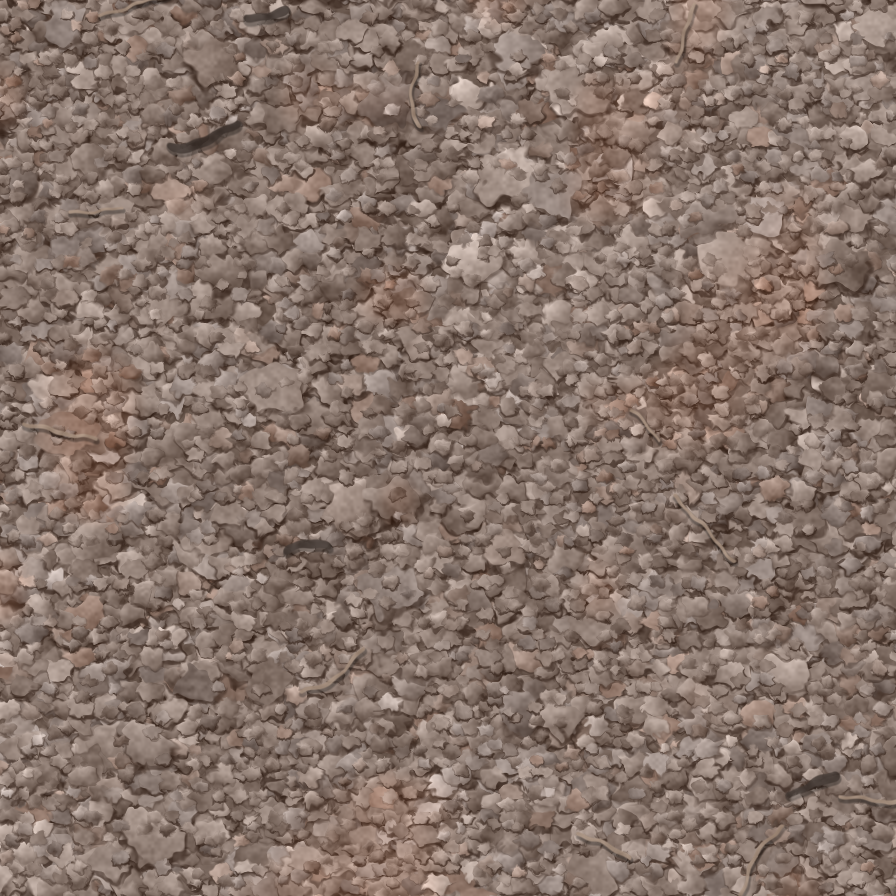
A three.js fragment shader for this texture:

```glsl
varying vec2 vUv;

float hash(vec2 p) {
  return fract(sin(dot(p, vec2(127.1, 311.7))) * 43758.5453);
}

float noise(vec2 p) {
  vec2 cell = floor(p);
  vec2 f = fract(p);
  f = f * f * (3.0 - 2.0 * f);
  return mix(mix(hash(cell), hash(cell + vec2(1.0, 0.0)), f.x),
             mix(hash(cell + vec2(0.0, 1.0)), hash(cell + 1.0), f.x), f.y);
}

vec2 rotate(vec2 p, float angle) {
  float c = cos(angle);
  float s = sin(angle);
  return vec2(c * p.x - s * p.y, s * p.x + c * p.y);
}

// Rounded, slightly angular crumb of unit radius
float crumb(vec2 p, float angle) {
  vec2 q = rotate(p * vec2(0.88, 1.12), angle);
  return mix(length(q), max(abs(q.x), abs(q.y)) * 1.1, 0.55);
}

// Lays one size of crumbs over the ground, lower rows first
vec3 layCrumbs(vec3 ground, vec2 uv, float freq, float share, float seed) {
  vec2 p = uv * freq + seed;
  p += 0.42 * (vec2(noise(p * 2.3), noise(p * 2.3 + 31.0)) - 0.5);
  p += 0.2 * (vec2(noise(p * 5.5 + 7.0), noise(p * 5.5 + 53.0)) - 0.5);
  vec2 home = floor(p);
  float soft = 0.0016 * freq;

  for (int j = -1; j <= 1; j++) {
    for (int i = -1; i <= 1; i++) {
      vec2 cell = home + vec2(float(i), float(j));
      if (hash(cell + seed + 3.3) > share) continue;
      float tone = hash(cell + 17.1);
      float tint = hash(cell + 41.7);
      float lift = hash(cell + 73.9);
      float angle = 6.283 * hash(cell + 5.5);
      float radius = mix(0.42, 0.72, hash(cell + 29.3));
      vec2 jitter = 0.18 + 0.64 * vec2(hash(cell + 61.2), hash(cell + 88.4));
      vec2 q = p - cell - jitter;

      // Shadow under the lower edge
      vec2 drop = vec2(0.05, -0.06 - 0.11 * lift);
      float shadowEdge = crumb(q - drop, angle) - radius;
      float shadow = 1.0 - smoothstep(-0.04, 0.07 + soft, shadowEdge);
      ground = mix(ground, vec3(0.24, 0.17, 0.135), shadow * (0.15 + 0.7 * lift));

      // Lit body with a tilted face
      float edge = crumb(q, angle) - radius;
      float slope = dot(q, vec2(-0.03, 0.07) + 0.08 * vec2(cos(angle), sin(angle))) / radius;
      vec3 body = vec3(0.575, 0.505, 0.467) + 0.2 * (tone - 0.5) + slope;
      body += 0.09 * smoothstep(0.92, 1.0, tone);
      body += vec3(0.035, 0.0, -0.015) * smoothstep(0.85, 1.0, tint);
      body += vec3(-0.012, 0.0, 0.012) * smoothstep(0.3, 0.0, tint);
      ground = mix(ground, body, 1.0 - smoothstep(-soft, soft, edge));
    }
  }
  return ground;
}

// Distance to a bent stalk centred on zero
float stalk(vec2 p, float halfLength, float bend) {
  p.y += bend * p.x * p.x + 0.006 * (noise(p.xx * 45.0 + bend) - 0.5);
  return length(vec2(max(abs(p.x) - halfLength, 0.0), p.y));
}

void main() {
  vec2 uv = vUv;
  vec3 color = vec3(0.43, 0.36, 0.32);

  // Crumbs of several sizes
  color = layCrumbs(color, uv, 64.0, 0.9, 11.0);
  color = layCrumbs(color, uv, 36.0, 0.72, 23.0);
  color = layCrumbs(color, uv, 50.0, 0.45, 47.0);
  color = layCrumbs(color, uv, 22.0, 0.07, 5.0);
  color = layCrumbs(color, uv, 84.0, 0.22, 71.0);

  // Fine grit and broad stains
  color += 0.09 * (noise(uv * vec2(130.0, 160.0)) - 0.5);
  color += 0.06 * (noise(uv * 270.0 + 9.0) - 0.5);
  color += 0.05 * (noise(uv * 5.0 + 2.0) - 0.5);
  color += vec3(0.03, -0.005, -0.02) * smoothstep(0.72, 0.95, noise(uv * 9.0 + 40.0));

  // Pale straws and a few dark twigs
  for (int i = 0; i < 15; i++) {
    vec2 id = vec2(float(i), 4.7);
    float dark = 1.0 - step(3.5, float(i));
    vec2 center = vec2(hash(id), hash(id + 13.0));
    float halfLength = mix(0.02, 0.065, hash(id + 27.0)) * (1.0 - 0.4 * dark);
    float angle = mix(3.14 * hash(id + 39.0), 0.5 * hash(id + 8.0) - 0.5, dark);
    float bend = 8.0 * (hash(id + 51.0) - 0.5);
    vec2 q = uv - center;
    float width = mix(0.0018, 0.0045, dark) * (0.6 + 0.8 * noise(uv * 60.0));
    float under = stalk(rotate(q + vec2(-0.001, 0.003), angle), halfLength, bend);
    float d = stalk(rotate(q, angle), halfLength, bend);
    color *= 1.0 - 0.3 * (1.0 - smoothstep(width, width + 0.003, under));
    vec3 fiber = mix(vec3(0.66, 0.57, 0.5), vec3(0.25, 0.21, 0.19), dark);
    fiber += 0.14 * (noise(uv * 110.0) - 0.5);
    float cover = 1.0 - smoothstep(width - 0.001, width + 0.0015, d);
    color = mix(color, fiber, 0.85 * cover);
  }

  gl_FragColor = vec4(clamp(color, 0.0, 1.0), 1.0);
}
```
